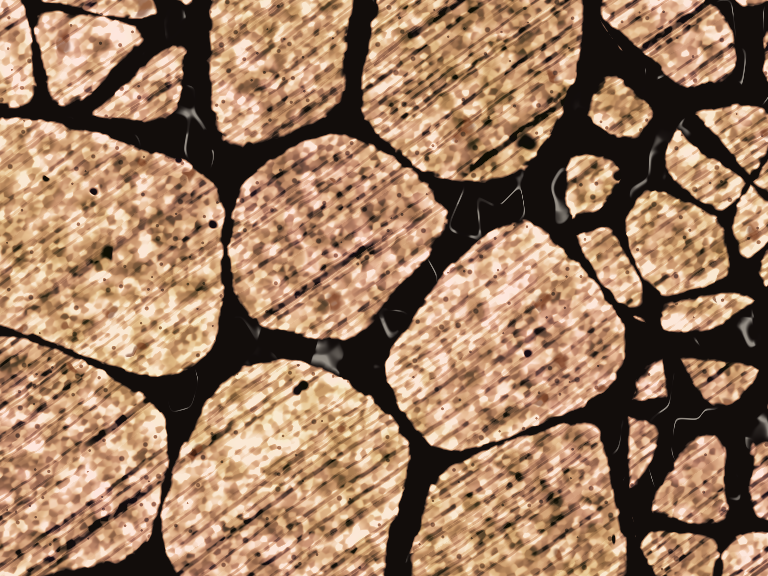
Write a Shadertoy shader that draws this texture.

```glsl
// Polished mineral section: rounded crystals, dark seams, parallel scratches and pits

const float CRYSTAL_SCALE = 2.4;    // crystals per canvas height
const float SPLIT_SHARE = 0.34;     // share of crystals broken into smaller ones
const float SPLIT_SCALE = 2.3;
const float CORNER_SHARPNESS = 15.0;
const float SEAM_THIN = 0.004;
const float SEAM_THICK = 0.021;
const float SCRATCH_ANGLE = 0.62;
const float FINE_GRAIN = 115.0;
const float COARSE_GRAIN = 42.0;
const vec3 RUST = vec3(0.42, 0.19, 0.09);
const vec3 GLINT = vec3(0.86, 0.83, 0.78);

// Tones from dark to light, placed by the area each one covers
const vec3 TONES[6] = vec3[6](
    vec3(0.07, 0.05, 0.045), vec3(0.33, 0.24, 0.19), vec3(0.57, 0.39, 0.29),
    vec3(0.78, 0.57, 0.42), vec3(0.91, 0.75, 0.58), vec3(0.98, 0.91, 0.82));
const float STOPS[6] = float[6](0.08, 0.225, 0.375, 0.565, 0.775, 0.94);

float hash(vec2 c) {
    vec3 h = fract(c.xyx * 0.1031);
    h += dot(h, h.yzx + 33.33);
    return fract((h.x + h.y) * h.z);
}

vec2 cellPoint(vec2 c) {
    return c + 0.08 + 0.84 * vec2(hash(c), hash(c + 71.7));
}

// Smooth cellular noise: random values blended around scattered points
float mottle(vec2 q) {
    float sum = 0.0, total = 0.0;
    for (int y = -1; y <= 1; y++)
    for (int x = -1; x <= 1; x++) {
        vec2 c = floor(q) + vec2(x, y);
        vec2 d = cellPoint(c) - q;
        float w = exp(-6.0 * dot(d, d));
        sum += w * hash(c + 19.3);
        total += w;
    }
    return sum / total;
}

// Cellular crystals: x = rounded distance to the border, yz = cell id
vec3 crystal(vec2 q) {
    vec2 id = floor(q), toPoint = vec2(9.0);
    for (int y = -1; y <= 1; y++)
    for (int x = -1; x <= 1; x++) {
        vec2 c = floor(q) + vec2(x, y);
        vec2 d = cellPoint(c) - q;
        if (dot(d, d) < dot(toPoint, toPoint)) { toPoint = d; id = c; }
    }
    float sum = 0.0;
    for (int y = -2; y <= 2; y++)
    for (int x = -2; x <= 2; x++) {
        if (x == 0 && y == 0) continue;
        vec2 d = cellPoint(id + vec2(x, y)) - q;
        float border = dot(0.5 * (toPoint + d), normalize(d - toPoint));
        sum += exp(-CORNER_SHARPNESS * border);
    }
    return vec3(-log(sum) / CORNER_SHARPNESS, id);
}

// Scattered round spots of varied size
float pits(vec2 q, float share, float radius) {
    float cover = 0.0;
    for (int y = -1; y <= 1; y++)
    for (int x = -1; x <= 1; x++) {
        vec2 c = floor(q) + vec2(x, y);
        float r = radius * (0.5 + hash(c + 5.1));
        float spot = 1.0 - smoothstep(0.6 * r, 1.3 * r, length(cellPoint(c) - q));
        cover = max(cover, spot * step(hash(c + 43.9), share));
    }
    return cover;
}

// Parallel lines that swell and fade along their length
float scratches(vec2 s, float spacing, float width, float share) {
    float cover = 0.0;
    for (int k = -1; k <= 1; k++) {
        float row = floor(s.y / spacing) + float(k);
        float h = hash(vec2(row, spacing * 900.0));
        float centre = (row + 0.15 + 0.7 * h) * spacing;
        float wave = sin(s.x * (4.0 + 5.0 * h) + 40.0 * h) + 0.6 * sin(s.x * 15.0 + 90.0 * h);
        float power = smoothstep(-0.5, 0.6, wave + 3.2 * (share - hash(vec2(row, 8.0))));
        float line = 1.0 - smoothstep(0.3 * width, width, abs(s.y - centre));
        cover = max(cover, line * power);
    }
    return cover;
}

vec3 toneColour(float t) {
    vec3 colour = TONES[0];
    for (int i = 1; i < 6; i++)
        colour = mix(colour, TONES[i], clamp((t - STOPS[i - 1]) / (STOPS[i] - STOPS[i - 1]), 0.0, 1.0));
    return colour;
}

void mainImage(out vec4 fragColor, in vec2 fragCoord) {
    vec2 p = fragCoord / iResolution.y;
    vec2 along = vec2(cos(SCRATCH_ANGLE), sin(SCRATCH_ANGLE));
    vec2 s = vec2(dot(p, along), dot(p, vec2(-along.y, along.x)));
    float fine = mottle(s * FINE_GRAIN * vec2(0.8, 1.0)) - 0.5;
    float coarse = mottle(p * COARSE_GRAIN) - 0.5;

    // Crystals, some split again
    vec2 q = CRYSTAL_SCALE * (p + 0.014 * sin(p.yx * 13.0 + vec2(1.0, 4.0))) + vec2(3.4, 7.2);
    vec3 grain = crystal(q);
    float edge = grain.x;
    if (hash(grain.yz + 3.7) < SPLIT_SHARE)
        edge = min(edge, crystal(q * SPLIT_SCALE + 11.0).x / SPLIT_SCALE);
    edge = edge / CRYSTAL_SCALE + 0.008 * coarse + 0.003 * fine;

    // Seams of changing width
    float swell = 0.5 + 0.3 * sin(p.x * 9.0 + 3.0 * sin(p.y * 5.0)) + 0.3 * sin(p.y * 11.0 - p.x * 6.0);
    float width = mix(SEAM_THIN, SEAM_THICK, smoothstep(0.1, 0.95, swell));
    float seam = 1.0 - smoothstep(width - 0.002, width + 0.004, edge);

    // Scratches and pits
    s.y += 0.003 * sin(s.x * 9.0) + 0.003 * coarse + 0.0015 * fine;
    float strength = mix(0.5, 1.0, hash(grain.yz + 27.0));
    float lines = 0.42 * scratches(s, 0.031, 0.0055, 0.6);
    lines = max(lines, 0.27 * scratches(s, 0.014, 0.0035, 0.45));
    lines = max(lines, 0.62 * scratches(s, 0.13, 0.0085, 0.4));
    float spots = max(pits(p * 7.0 + coarse * 0.1, 0.13, 0.09), 0.6 * pits(p * 42.0, 0.2, 0.14));

    // Surface tone
    float sweep = sin(p.x * 7.0 + p.y * 4.0 + 5.0 * hash(grain.yz)) + sin(p.y * 9.0 - p.x * 3.0);
    float band = hash(vec2(floor(s.y / 0.031), 61.0)) - 0.5;
    float rim = 1.0 - smoothstep(0.0, 0.035, edge - width);
    float tone = 0.69 + 0.58 * fine + 0.4 * coarse + 0.05 * sweep + 0.1 * band + 0.1 * rim;
    tone -= strength * lines * (1.0 + 0.6 * coarse);
    tone = mix(tone, 0.06, max(seam, spots));

    // Colour, rust stains and glints in the wide seams
    vec3 colour = toneColour(tone);
    colour += (1.0 - seam) * vec3(0.02, -0.01, 0.06) * (coarse + 0.3 * sin(p.x * 5.0 + p.y * 8.0));
    colour = mix(colour, RUST, 0.6 * (1.0 - seam) * (1.0 - spots) * pits(p * 11.0 + coarse * 0.3, 0.16, 0.13));
    float sliver = 1.0 - smoothstep(0.01, 0.06, abs(mottle(p * vec2(24.0, 15.0)) - 0.72));
    float pocket = seam * smoothstep(0.012, 0.018, width - max(edge, 0.0) * 0.4);
    colour = mix(colour, GLINT, 0.65 * sliver * pocket * smoothstep(-0.2, 0.2, coarse));
    fragColor = vec4(clamp(colour, 0.0, 1.0), 1.0);
}
```
